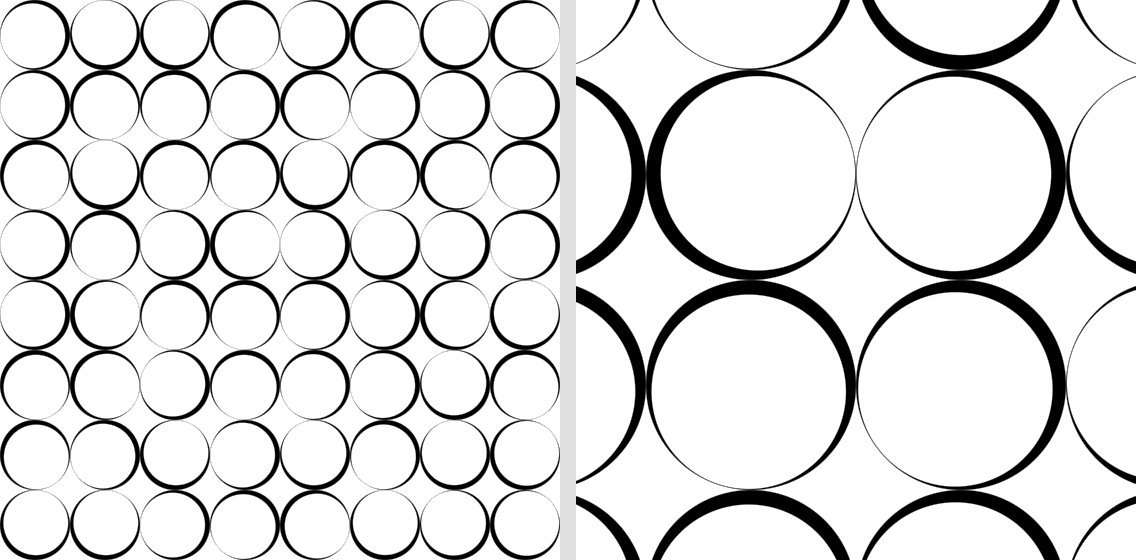
Left, the full canvas; right, a detail of the centre.
Write a Shadertoy shader that draws this pattern.

```glsl
// Grid of touching black rings, each with an off-centre hole turned at random.

const float CELLS        = 8.0;     // repeats across and down
const float OUTER_RADIUS = 0.5;     // in cell units
const float HOLE_RADIUS  = 0.463;
const float HOLE_SHIFT   = 0.034;   // just under the radius difference
const float EDGE_PIXELS  = 1.25;    // width of the smoothed edge
const float SEED         = 17.0;
const vec3  PAPER        = vec3(1.0);
const vec3  INK          = vec3(0.0);
const float TAU          = 6.2831853;

float hash(vec2 cell) {
    vec3 p = fract(vec3(cell.xyx + SEED) * 0.1031);
    p += dot(p, p.yzx + 33.33);
    return fract((p.x + p.y) * p.z);
}

// Coverage of a filled disc with a linear edge ramp
float disc(vec2 p, float radius, float edge) {
    return clamp(0.5 - (length(p) - radius) / edge, 0.0, 1.0);
}

void mainImage(out vec4 fragColor, in vec2 fragCoord) {
    vec2 grid = fragCoord / iResolution.y * CELLS;
    float edge = EDGE_PIXELS * CELLS / iResolution.y;

    // Cell-local position and random hole direction
    vec2 p = fract(grid) - 0.5;
    float angle = TAU * hash(floor(grid));
    vec2 holeCentre = HOLE_SHIFT * vec2(cos(angle), sin(angle));

    // Subtracting coverages keeps the hairline side faint
    float ring = disc(p, OUTER_RADIUS, edge) - disc(p - holeCentre, HOLE_RADIUS, edge);

    fragColor = vec4(mix(PAPER, INK, clamp(ring, 0.0, 1.0)), 1.0);
}
```
